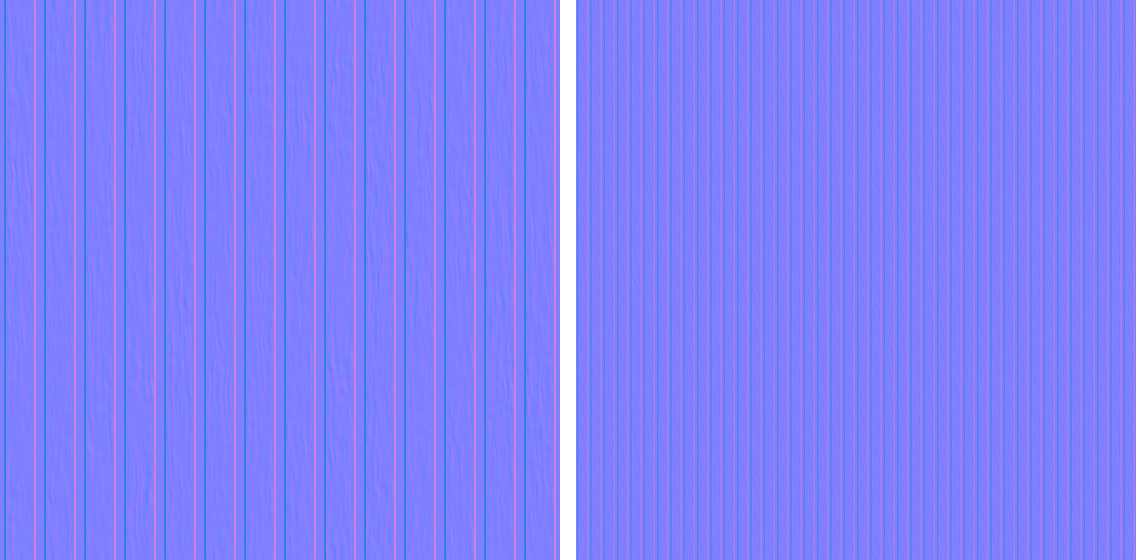
Left, the tile; right, the same tile 3 across and 3 down.
A WebGL 2 fragment shader for this texture map:

```glsl
#version 300 es
precision highp float;
// Tangent-space normal map of raised vertical wooden boards with flat grooves.
// Each board has a 45 degree bevel on both sides; the wood grain is the slope
// of a height field made of stretched, wrapping noise bent by layered sines.

uniform vec2 u_resolution;
out vec4 outColor;

const float TAU = 6.283185;
const float BOARDS = 14.0;          // repeats across
const float BEVEL_LEFT = 0.128;     // bevel centres, in board periods
const float BEVEL_RIGHT = 0.876;
const float BEVEL_WIDTH = 0.043;
const float BEVEL_SLOPE = 1.0;
const vec2 FINE_CELLS = vec2(270.0, 26.0);
const vec2 BROAD_CELLS = vec2(150.0, 17.0);
const vec2 DENT_CELLS = vec2(96.0, 72.0);
const vec2 PATCH_CELLS = vec2(42.0, 9.0);
const float GRAIN_STEP = 0.0016;    // sampling distance for the slope
const vec2 GRAIN_STRENGTH = vec2(0.26, 0.22);

float hash(vec2 cell, float seed) {
    vec3 q = fract(vec3(cell.xyx + seed * 17.3) * vec3(0.1031, 0.1030, 0.0973));
    q += dot(q, q.yzx + 33.33);
    return fract((q.x + q.y) * q.z);
}

// Value noise that wraps over the unit square; cells must be whole numbers.
float wrapNoise(vec2 uv, vec2 cells, float seed) {
    vec2 p = uv * cells;
    vec2 i = floor(p);
    vec2 f = p - i;
    f = f * f * (3.0 - 2.0 * f);
    vec2 lo = mod(i, cells);
    vec2 hi = mod(i + 1.0, cells);
    float bottom = mix(hash(lo, seed), hash(vec2(hi.x, lo.y), seed), f.x);
    float top = mix(hash(vec2(lo.x, hi.y), seed), hash(hi, seed), f.x);
    return mix(bottom, top, f.y);
}

// Gentle sideways wander of the fibres.
vec2 bendFibres(vec2 uv) {
    float sway = 0.0014 * sin(TAU * (7.0 * uv.y + 3.0 * uv.x))
               + 0.0008 * sin(TAU * (19.0 * uv.y - 11.0 * uv.x));
    return uv + vec2(sway, 0.0);
}

float grainHeight(vec2 uv) {
    vec2 p = bendFibres(uv);
    float fine = wrapNoise(p, FINE_CELLS, 1.0);
    float broad = wrapNoise(p, BROAD_CELLS, 2.0);
    float dents = wrapNoise(p, DENT_CELLS, 3.0);
    return 0.65 * fine * fine + 0.55 * broad + 0.4 * dents;
}

vec2 grainSlope(vec2 uv) {
    vec2 dx = vec2(GRAIN_STEP, 0.0);
    vec2 dy = dx.yx;
    vec2 rise = vec2(grainHeight(uv + dx) - grainHeight(uv - dx),
                     grainHeight(uv + dy) - grainHeight(uv - dy));
    float wear = mix(0.45, 1.5, wrapNoise(uv, PATCH_CELLS, 4.0));
    return rise * GRAIN_STRENGTH * wear;
}

vec3 normalColor(vec2 slope) {
    return 0.5 + 0.5 * normalize(vec3(-slope, 1.0));
}

// Antialiased cover of a vertical strip.
float strip(float x, float centre, float width, float pixel) {
    return clamp((0.5 * width - abs(x - centre)) / pixel + 0.5, 0.0, 1.0);
}

void main() {
    vec2 uv = gl_FragCoord.xy / u_resolution;
    float x = fract(uv.x * BOARDS);
    float pixel = BOARDS / u_resolution.x;

    // Flat groove, then the grained board face
    float faceCentre = 0.5 * (BEVEL_LEFT + BEVEL_RIGHT);
    float face = strip(x, faceCentre, BEVEL_RIGHT - BEVEL_LEFT, pixel);
    vec3 color = normalColor(grainSlope(uv) * face);

    // Bevels: rising on the left, falling on the right
    vec3 risingColor = normalColor(vec2(BEVEL_SLOPE, 0.0));
    vec3 fallingColor = normalColor(vec2(-BEVEL_SLOPE, 0.0));
    color = mix(color, risingColor, strip(x, BEVEL_LEFT, BEVEL_WIDTH, pixel));
    color = mix(color, fallingColor, strip(x, BEVEL_RIGHT, BEVEL_WIDTH, pixel));

    outColor = vec4(color, 1.0);
}
```
